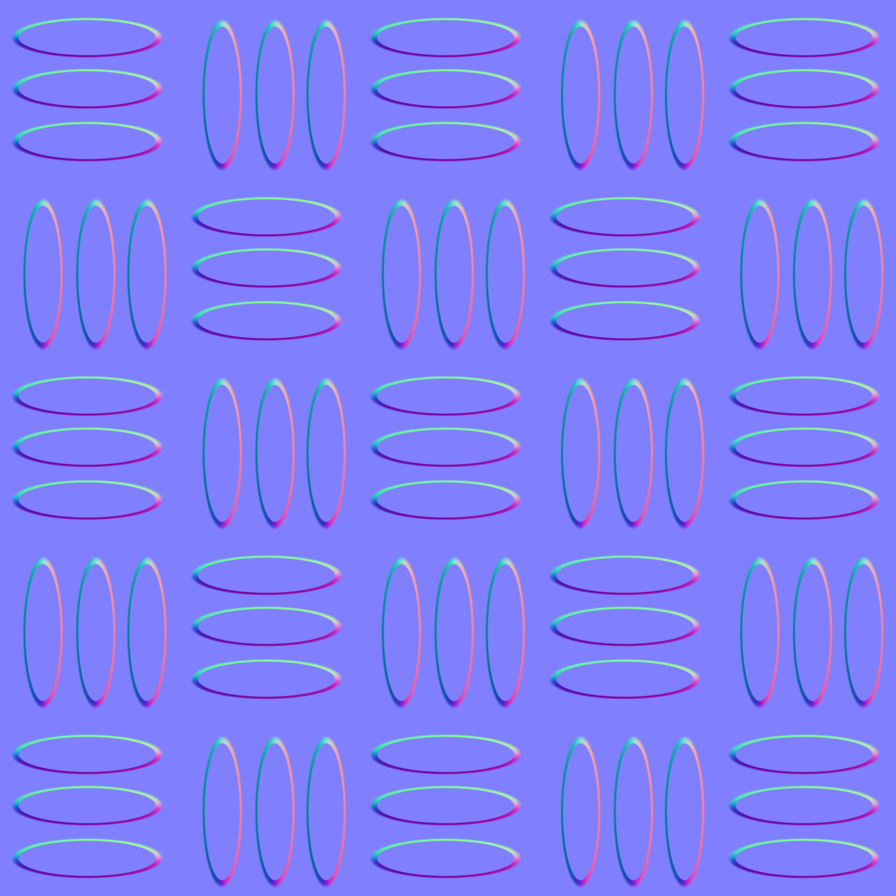
Reproduce this texture map procedurally as a three.js fragment shader.

```glsl
// Tangent-space normal map of a checker-plate floor: a 5 x 5 board of cells, each
// holding three raised ellipses, lying flat and standing upright in alternate cells.
// Each rim is a bevel whose normal follows the gradient of the ellipse equation.

varying vec2 vUv;

const float CELLS = 5.0;
const vec2 RADIUS = vec2(0.382, 0.098);       // inner rim, in cell units
const vec2 FLAT_CENTER = vec2(0.487, 0.5);
const vec2 UPRIGHT_CENTER = vec2(0.53, 0.47);
const float SPACING = 0.29;
const float MIDDLE_SHIFT = 0.0045;            // middle bar sits slightly off centre
const float BEVEL = 0.10;                     // bevel width relative to the radius
const float MIN_WIDTH = 0.006;
const float STEEPNESS = 0.48;
const float SOFTNESS = 0.005;                 // edge smoothing, in cell units

vec3 encodeNormal(vec2 slope) {
  return normalize(vec3(slope, 1.0)) * 0.5 + 0.5;
}

// Bevel colour in rgb and its coverage in a, for an ellipse centred at the origin.
vec4 ellipseRim(vec2 p, vec2 radius) {
  vec2 q = p / radius;
  float r = max(length(q), 0.001);
  vec2 gradient = q / (radius * r);
  float steep = length(gradient);
  float dist = (r - 1.0) / max(steep, 0.001);

  // Crisp inside edge, gentle fade outwards; widest at the pointed ends.
  float width = BEVEL / max(steep, 0.001) + MIN_WIDTH;
  float inside = smoothstep(-SOFTNESS, SOFTNESS, dist);
  float outside = 1.0 - smoothstep(0.35, 1.1, dist / width);
  return vec4(encodeNormal(gradient * STEEPNESS), inside * outside);
}

void main() {
  vec2 grid = vUv * CELLS;
  vec2 cell = floor(grid);
  vec2 p = fract(grid);

  // Alternate the bar direction like a chessboard.
  bool upright = mod(cell.x + cell.y, 2.0) > 0.5;
  vec2 center = upright ? UPRIGHT_CENTER : FLAT_CENTER;
  vec2 radius = upright ? RADIUS.yx : RADIUS;
  vec2 across = upright ? vec2(1.0, 0.0) : vec2(0.0, 1.0);

  // Three parallel bars over the level ground.
  vec3 color = encodeNormal(vec2(0.0));
  for (int i = -1; i <= 1; i++) {
    float offset = float(i) * SPACING + (i == 0 ? MIDDLE_SHIFT : 0.0);
    vec4 rim = ellipseRim(p - center - across * offset, radius);
    color = mix(color, rim.rgb, rim.a);
  }
  gl_FragColor = vec4(color, 1.0);
}
```
